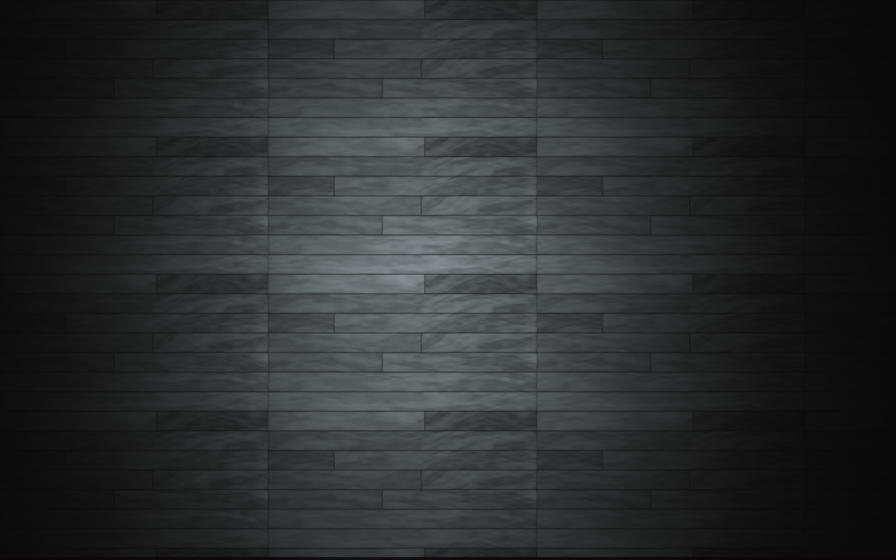
This texture is drawn by a WebGL 2 fragment shader. Its source:

```glsl
#version 300 es
precision highp float;

uniform vec2 u_resolution;
out vec4 fragColor;

const vec2 TILE = vec2(0.2995, 0.2448);
const float ROWS = 7.0;

// Per row, top to bottom: butt joint position, tone on either side of it
const float JOINT[7] = float[7](0.583, -1.0, 0.245, 0.57, 0.425, -1.0, -1.0);
const float TONE_LEFT[7] = float[7](1.12, 0.94, 0.84, 0.97, 0.94, 1.07, 1.14);
const float TONE_RIGHT[7] = float[7](0.82, 0.94, 0.95, 0.94, 0.98, 1.07, 1.14);

float hash(vec2 p) {
    return fract(sin(dot(p, vec2(127.1, 311.7))) * 43758.5453);
}

float noise(vec2 p) {
    vec2 i = floor(p);
    vec2 f = fract(p);
    f = f * f * (3.0 - 2.0 * f);
    float low = mix(hash(i), hash(i + vec2(1.0, 0.0)), f.x);
    float high = mix(hash(i + vec2(0.0, 1.0)), hash(i + 1.0), f.x);
    return mix(low, high, f.y);
}

float fbm(vec2 p) {
    float sum = 0.0;
    float amp = 0.5;
    for (int i = 0; i < 3; i++) {
        sum += amp * noise(p);
        p = p * vec2(2.3, 1.7) + 17.3;
        amp *= 0.5;
    }
    return sum / 0.875;
}

// Soft dark groove, with distance and width in canvas heights
float groove(float dist, float width, float pixel) {
    return 1.0 - smoothstep(width - 0.5 * pixel, width + pixel, abs(dist));
}

// Wavy streaks running along a plank, centred on zero
float woodGrain(vec2 p, float seed, float slant) {
    float bend = noise(vec2(p.x * 5.0, p.y * 0.8 + seed * 7.0));
    float across = p.y * 3.2 + bend * 3.0 + slant * p.x * 9.0;
    float streaks = fbm(vec2(p.x * 8.0 + seed * 13.0, across + seed * 31.0));
    float pores = noise(vec2(p.x * 34.0, p.y * 8.0 + bend * 3.0 + seed * 53.0));
    float veins = 1.0 - smoothstep(0.0, 0.16, abs(streaks - 0.4));
    return (streaks - 0.5) * 0.36 + (pores - 0.5) * 0.18 - veins * 0.09 + 0.025;
}

// Brightness of one repeated block of planks
float planks(vec2 cell, vec2 size, float pixel) {
    float y = cell.y * ROWS;
    int row = int(min(floor(y), ROWS - 1.0));
    float along = fract(y);
    float joint = JOINT[row];
    float jointDist = (cell.x - joint) * size.x;
    float side = smoothstep(-pixel, pixel, jointDist);
    float tone = mix(TONE_LEFT[row], TONE_RIGHT[row], side);

    float seed = float(row) + 0.37 * step(joint, cell.x);
    float slant = 0.55 * smoothstep(0.5, 0.75, cell.x) * step(y, 4.0);
    float strength = mix(0.75, 1.15, smoothstep(0.4, 0.8, cell.x));
    tone += strength * woodGrain(vec2(cell.x, along), seed, slant);

    // Pale worn patch beside the right edge, middle rows
    float worn = smoothstep(0.92, 0.98, cell.x) * smoothstep(1.5, 2.2, y);
    worn *= 1.0 - smoothstep(4.5, 5.5, y);
    tone += 0.22 * worn * noise(cell * vec2(40.0, 60.0));

    // Plank edges, butt joints and block edge
    float rowDist = (along - step(0.5, along)) * size.y / ROWS;
    float blockDist = (cell.x - step(0.5, cell.x)) * size.x;
    tone *= 1.0 - 0.36 * groove(rowDist, 0.0009, pixel);
    tone *= 1.0 - 0.28 * groove(jointDist, 0.0009, pixel);
    tone *= 1.0 - 0.18 * groove(blockDist, 0.0012, pixel);
    return tone;
}

// Elliptical falloff of the lamp
float spotlight(vec2 uv, vec2 centre, vec2 radius) {
    vec2 d = (uv - centre) / radius;
    return exp(-dot(d, d));
}

void main() {
    vec2 uv = gl_FragCoord.xy / u_resolution;
    float aspect = u_resolution.x / u_resolution.y;
    float pixel = 1.0 / u_resolution.y;

    // Blocks repeat from the upper left corner
    vec2 cell = fract(vec2(uv.x, 1.0 - uv.y) / TILE);
    float wood = planks(cell, TILE * vec2(aspect, 1.0), pixel);

    // Light pooled in the centre
    float light = 0.385 * spotlight(uv, vec2(0.468, 0.51), vec2(0.285, 0.57));
    light += 0.035 * spotlight(uv, vec2(0.455, 0.53), vec2(0.09, 0.16));
    float value = 0.028 + light * wood;

    // Cool tint grows with brightness
    vec3 coolTint = vec3(0.93, 0.995, 1.02);
    vec3 colour = value * mix(vec3(1.0), coolTint, smoothstep(0.02, 0.25, value));

    // Dark strip along the lower edge
    vec3 edgeColour = vec3(0.045, 0.02, 0.03);
    float edge = 1.0 - smoothstep(0.004, 0.004 + pixel, uv.y);
    colour = mix(colour, edgeColour, 0.85 * edge);
    fragColor = vec4(colour, 1.0);
}
```
